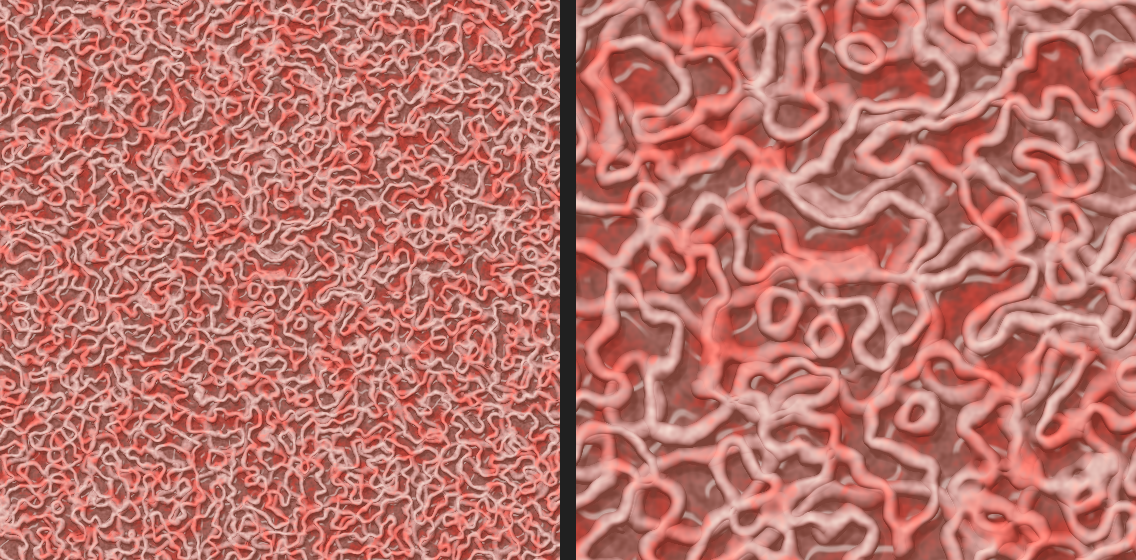
Left: the whole. Right: its middle third, enlarged.
Give the GLSL for this texture, as a Shadertoy shader.

```glsl
// Wet, fleshy surface covered with tangled worm-like folds.
// Folds are tubes around the zero contours of gradient noise, lit from the
// upper left, with blood-red stains, fine mottling and glints in the pits.

const float FOLD_RADIUS  = 0.0064;  // half width of a fold, in canvas units
const float FINE_SCALE   = 32.0;    // cells across the canvas, upper folds
const float COARSE_SCALE = 18.0;    // cells across the canvas, lower folds
const float COARSE_LEVEL = 0.76;    // height of the lower folds
const float RELIEF       = 0.0058;  // height of a fold, in canvas units
const float KINK_SCALE   = 50.0;
const float KINK_AMOUNT  = 0.0012;
const float SHADOW_REACH = 0.006;
const float SLOPE_STEP   = 0.0007;
const vec3  LIGHT = vec3(-0.40, 0.80, 1.10);

const vec3 PIT    = vec3(0.49, 0.26, 0.22);
const vec3 FLESH  = vec3(0.66, 0.43, 0.40);
const vec3 PINK   = vec3(0.84, 0.63, 0.61);
const vec3 PALE   = vec3(0.96, 0.86, 0.82);
const vec3 STAIN  = vec3(1.07, 0.74, 0.71);  // multiplies the flesh
const vec3 BLOOD  = vec3(0.88, 0.29, 0.24);
const vec3 GLINT  = vec3(0.88, 0.80, 0.78);

vec2 cellGradient(vec2 cell) {
    vec3 q = fract(cell.xyx * vec3(0.1031, 0.1030, 0.0973));
    q += dot(q, q.yzx + 33.33);
    float angle = 6.2832 * fract((q.x + q.y) * q.z);
    return vec2(cos(angle), sin(angle));
}

// Gradient noise: value in x, derivatives in yz
vec3 noise(vec2 p) {
    vec2 i = floor(p), f = p - i;
    vec2 u = f * f * f * (f * (f * 6.0 - 15.0) + 10.0);
    vec2 du = 30.0 * f * f * (f * (f - 2.0) + 1.0);
    vec2 ga = cellGradient(i);
    vec2 gb = cellGradient(i + vec2(1, 0));
    vec2 gc = cellGradient(i + vec2(0, 1));
    vec2 gd = cellGradient(i + vec2(1, 1));
    float a = dot(ga, f);
    float b = dot(gb, f - vec2(1, 0));
    float c = dot(gc, f - vec2(0, 1));
    float d = dot(gd, f - vec2(1, 1));
    float value = mix(mix(a, b, u.x), mix(c, d, u.x), u.y);
    vec2 slope = mix(mix(ga, gb, u.x), mix(gc, gd, u.x), u.y)
               + du * (u.yx * (a - b - c + d) + vec2(b, c) - a);
    return vec3(value, slope);
}

// Rounded tube along the zero contour of two rotated octaves
float folds(vec2 p, float scale, float seed) {
    const mat2 turn = mat2(1.36, 1.02, -1.02, 1.36);
    vec2 q = p * scale + seed;
    vec3 low = noise(q);
    vec3 high = noise(turn * q + 7.3);
    float value = low.x + 0.40 * high.x;
    vec2 slope = low.yz + 0.40 * (high.yz * turn);
    float dist = abs(value) / (max(length(slope), 0.6) * scale);
    float x = clamp(1.0 - dist / FOLD_RADIUS, 0.0, 1.0);
    return x * (2.0 - x);
}

float height(vec2 p) {
    p += KINK_AMOUNT * noise(p * KINK_SCALE).yz;
    float fine = folds(p, FINE_SCALE, 3.7);
    float coarse = COARSE_LEVEL * folds(p, COARSE_SCALE, 51.2);
    return max(fine, coarse) + 0.10 * min(fine, coarse);
}

vec3 fleshRamp(float t) {
    vec3 color = mix(PIT, FLESH, clamp(t * 3.0, 0.0, 1.0));
    color = mix(color, PINK, clamp(t * 3.0 - 1.0, 0.0, 1.0));
    return mix(color, PALE, clamp(t * 3.0 - 2.0, 0.0, 1.0));
}

void mainImage(out vec4 fragColor, in vec2 fragCoord) {
    vec2 p = fragCoord / iResolution.y;
    vec3 light = normalize(LIGHT);

    // Relief and lighting
    float h = height(p);
    float hx = height(p + vec2(SLOPE_STEP, 0.0));
    float hy = height(p + vec2(0.0, SLOPE_STEP));
    vec2 slope = (vec2(hx, hy) - h) * RELIEF / SLOPE_STEP;
    vec3 normal = normalize(vec3(-slope, 1.0));
    float diffuse = dot(normal, light) - light.z;
    float blocker = height(p + SHADOW_REACH * normalize(light.xy));
    float shadow = max(blocker - h, 0.0);

    // Fine mottling and flesh tone
    float mottle = noise(p * 115.0).x + 0.7 * noise(p * 240.0 + 9.1).x;
    float tone = 0.23 + 0.57 * h + 0.50 * diffuse - 0.20 * shadow + 0.20 * mottle;
    vec3 color = fleshRamp(tone);

    // Red stains, small and ragged, strongest beside the crests
    float cloud = 0.35 * noise(p * 9.0 + 21.0).x + noise(p * 30.0 + 5.0).x;
    float stain = smoothstep(-0.25, 0.40, cloud + 0.35 * mottle);
    color *= mix(vec3(1.0), STAIN, stain * (1.0 - 0.25 * h));
    float speckle = noise(p * 62.0 + 33.0).x + 0.7 * cloud + 0.3 * mottle;
    float blood = smoothstep(0.12, 0.60, speckle) * (1.0 - 0.45 * h);
    color = mix(color, BLOOD * (0.70 + 0.6 * tone), 0.65 * blood);

    // Thin wet glints on the floor of the pits
    vec3 film = noise(p * 50.0 + 14.0);
    float line = 1.0 - smoothstep(0.03, 0.15, abs(film.x));
    float wet = line * smoothstep(0.1, 0.8, dot(film.yz, vec2(0.45, -0.9)));
    float open = 1.0 - smoothstep(0.05, 0.40, h);
    color = mix(color, GLINT, 0.60 * wet * open * (1.0 - 0.6 * blood));

    fragColor = vec4(clamp(color, 0.0, 1.0), 1.0);
}
```
